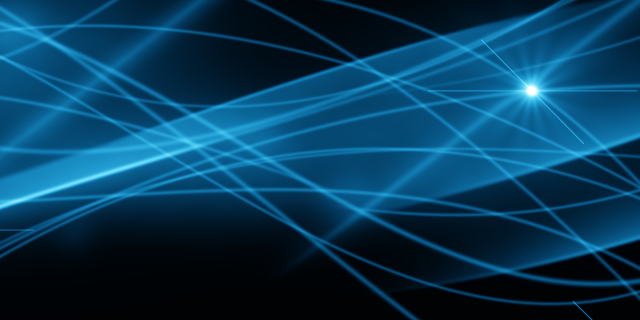
Give the GLSL for this background, as a WebGL 2 fragment shader.

```glsl
#version 300 es
precision highp float;

uniform vec2 u_resolution;
out vec4 fragColor;

float hash(vec2 p) {
    vec3 q = fract(p.xyx * 0.1031);
    q += dot(q, q.yzx + 33.33);
    return fract((q.x + q.y) * q.z);
}

float noise(vec2 p) {
    vec2 i = floor(p), f = fract(p);
    f = f * f * (3.0 - 2.0 * f);
    return mix(mix(hash(i), hash(i + vec2(1, 0)), f.x),
               mix(hash(i + vec2(0, 1)), hash(i + vec2(1, 1)), f.x), f.y);
}

float smoke(vec2 p) {
    float sum = 0.0, gain = 0.5;
    for (int i = 0; i < 4; i++) {
        sum += gain * noise(p);
        p = p * 2.03 + 7.1;
        gain *= 0.5;
    }
    return sum;
}

// Cubic through four heights, evenly spaced over x = 0..2
float curve(float x, vec4 h) {
    float s = x * 1.5;
    vec3 d = h.yzw - h.xyz;
    vec2 e = d.yz - d.xy;
    return h.x + s * (d.x + (s - 1.0) * 0.5 * (e.x + (s - 2.0) / 3.0 * (e.y - e.x)));
}

// Signed distance to the cubic, positive above it
float above(vec2 p, vec4 h) {
    float y = curve(p.x, h);
    float slope = (curve(p.x + 0.01, h) - y) * 100.0;
    return (p.y - y) * inversesqrt(1.0 + slope * slope);
}

float strand(vec2 p, vec4 h, float width) {
    float d = above(p, h) / width;
    return exp(-d * d);
}

// Sharp on one side of a curve, fading away on the other
float veil(float d, float fade) {
    return smoothstep(-0.012, 0.012, d) * exp(-max(d, 0.0) / fade);
}

float glow(vec2 p, vec2 center, vec2 radius) {
    vec2 q = (p - center) / radius;
    return exp(-dot(q, q));
}

float streak(vec2 p, vec2 a, vec2 b) {
    vec2 q = p - a, r = b - a;
    float d = length(q - r * clamp(dot(q, r) / dot(r, r), 0.0, 1.0)) / 0.002;
    return exp(-d * d);
}

void main() {
    vec2 p = gl_FragCoord.xy / u_resolution.y;
    p.x *= 2.0 * u_resolution.y / u_resolution.x;
    float right = smoothstep(0.9, 2.0, p.x);
    vec4 beam = vec4(0.354, 0.557, 0.765, 1.03);
    vec4 ridge = vec4(0.44, 0.661, 0.87, 1.02);
    vec4 lowerWing = vec4(0.0, 0.03, 0.107, 0.258);
    vec4 upperWing = vec4(0.1, 0.22, 0.375, 0.576);

    // Soft clouds of light
    float light = 0.5 * glow(p, vec2(0.05, 0.8), vec2(0.5, 0.34));
    light += 0.4 * glow(p, vec2(0.03, 0.9), vec2(0.1, 0.08));
    light += 0.22 * glow(p, vec2(0.95, 0.48), vec2(0.6, 0.17));
    light += 0.25 * glow(p, vec2(1.09, 0.39), vec2(0.09, 0.06));
    light += 0.2 * glow(p, vec2(0.8, 0.56), vec2(0.1, 0.06));
    light += 0.1 * glow(p, vec2(0.23, 0.27), vec2(0.06));
    light += 0.22 * glow(p, vec2(1.6, 0.68), vec2(0.45, 0.25));

    // Veils hanging from the long edges
    light += 0.5 * veil(-above(p, ridge), 0.25) * smoothstep(0.18, 0.5, p.y)
           * (1.0 - 0.8 * smoothstep(1.4, 2.0, p.x));
    light += 0.7 * veil(above(p, beam), 0.08) * (1.0 - smoothstep(0.2, 1.2, p.x));
    light += 0.25 * exp(-abs(above(p, beam)) / 0.05) * (1.0 - smoothstep(0.1, 0.9, p.x));
    light += 0.85 * veil(above(p, upperWing), 0.1) * right;
    light += 0.7 * veil(above(p, lowerWing), 0.09) * right * right;
    light *= 0.7 + 0.6 * smoke(p * vec2(3.0, 4.0));

    // Wide diagonal rays
    vec4 leftRay = vec4(0.518, 1.03, 1.55, 2.06);
    vec4 rightRay = vec4(-0.52, -0.016, 0.492, 1.0);
    light += 0.25 * strand(p, leftRay, 0.04) + 0.15 * strand(p, leftRay, 0.012);
    light += (0.3 * strand(p, rightRay, 0.013) + 0.15 * strand(p, rightRay, 0.05))
           * smoothstep(0.1, 0.4, p.y);

    // Main beam, hottest at the left
    light += strand(p, beam, 0.007) * mix(0.3, 1.8, 1.0 - smoothstep(0.4, 0.75, p.x));
    light += 0.6 * strand(p, ridge, 0.006) * smoothstep(0.3, 0.7, p.x)
           * (1.0 - smoothstep(1.1, 1.7, p.x));

    // Crossing strands
    float web = strand(p, vec4(0.904, 0.891, 0.719, 0.414), 0.005);
    web += 1.3 * strand(p, vec4(0.927, 0.602, 0.24, 0.122), 0.008);
    web += strand(p, vec4(0.823, 0.432, 0.115, 0.089), 0.005);
    web += 1.1 * strand(p, vec4(0.974, 0.497, -0.026, -0.46), 0.008);
    web += strand(p, vec4(0.695, 0.531, 0.3, 0.1), 0.006) * (1.0 - smoothstep(0.7, 1.15, p.x));
    web += strand(p, vec4(0.224, 0.505, 0.672, 0.732), 0.006);
    web += strand(p, vec4(0.198, 0.471, 0.53, 0.38), 0.005);
    web += 0.8 * strand(p, vec4(0.24, 0.466, 0.534, 0.51), 0.005);
    web += 1.1 * strand(p, vec4(0.37, 0.404, 0.375, 0.161), 0.006);
    web += strand(p, vec4(0.536, 0.58, 0.8, 1.1), 0.008);
    web += 0.8 * strand(p, vec4(0.823, 0.667, 0.79, 1.16), 0.005);
    web += strand(p, vec4(1.05, 1.05, 0.904, 0.427), 0.006);
    web += strand(p, vec4(1.16, 1.05, 0.661, 0.068), 0.006);
    web += 0.8 * strand(p, vec4(0.818, 1.23, 1.9, 2.7), 0.007);
    web += 0.7 * strand(p, vec4(0.64, 0.66, 0.727, 0.883), 0.005) * right;
    web += strand(p, vec4(0.62, 0.43, 0.33, 0.406), 0.005) * smoothstep(1.0, 1.3, p.x);
    web += 1.6 * strand(p, upperWing, 0.008) * right * right;
    web += 1.3 * strand(p, lowerWing, 0.007) * right * right;
    light += 0.45 * web;

    // Star with halo and fine rays
    vec2 star = vec2(1.662, 0.716), q = p - star;
    float r = length(q), angle = atan(q.y, q.x);
    light += 0.7 * exp(-r / 0.09) * (1.0 + 0.25 * cos(angle * 14.0) * smoothstep(0.0, 0.05, r));
    light += 2.0 * exp(-r * r / 0.0012) + 8.0 * exp(-r * r / 0.00016);
    light += 0.6 * streak(p, vec2(1.34, 0.716), vec2(1.99, 0.716));
    light += 0.8 * streak(p, vec2(1.505, 0.875), star) + 0.8 * streak(p, star, vec2(1.823, 0.552));
    light += 0.5 * streak(p, vec2(0.0, 0.281), vec2(0.105, 0.281));
    light += 0.8 * streak(p, vec2(1.792, 0.057), vec2(1.85, 0.0));

    // Exposure from black through blue to white
    vec3 exposure = light * vec3(0.01 + 0.07 * light, 0.7, 1.25);
    fragColor = vec4(1.0 - exp(-exposure - vec3(0.0, 0.008, 0.015)), 1.0);
}
```
